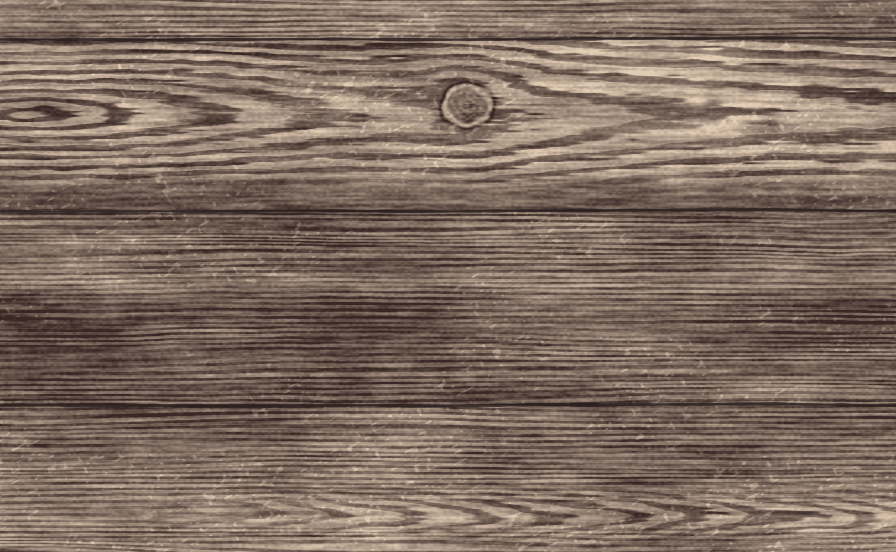
A WebGL 1 fragment shader for this texture:

```glsl
precision highp float;
// Four weathered horizontal wooden planks with raised grain, a large knot and worn patches.
uniform vec2 u_resolution;

const vec3 DARK = vec3(0.255, 0.188, 0.172);
const vec3 PALE = vec3(0.86, 0.775, 0.685);
const vec3 SEAM_COLOR = vec3(0.16, 0.12, 0.12);
const vec3 SEAMS = vec3(0.267, 0.619, 0.930);      // seam heights, bottom to top
const vec4 PLANK_TONE = vec4(0.40, 0.36, 0.55, 0.43);
const float SEAM_HALF_WIDTH = 0.0022;
const vec2 KNOT = vec2(0.847, 0.809);
const vec2 KNOT_RADIUS = vec2(0.047, 0.037);
const vec2 EYE = vec2(0.045, 0.793);               // centre of the long oval rings
const float ARCH_AXIS = 0.068;                     // height of the arches on the lowest plank
const float RING_COUNT = 56.0;
const float ARCH_COUNT = 62.0;
const float GRAIN_COUNT = 96.0;
const float FIBRE_COUNT = 150.0;
const float TAU = 6.28318;

float hash(vec2 p) {
  vec3 q = fract(vec3(p.xyx) * 0.1031);
  q += dot(q, q.yzx + 33.33);
  return fract((q.x + q.y) * q.z);
}

float noise(vec2 p) {
  vec2 i = floor(p), f = fract(p);
  f = f * f * (3.0 - 2.0 * f);
  return mix(mix(hash(i), hash(i + vec2(1.0, 0.0)), f.x),
             mix(hash(i + vec2(0.0, 1.0)), hash(i + 1.0), f.x), f.y);
}

float fbm(vec2 p) {
  float sum = 0.0, weight = 0.5;
  for (int i = 0; i < 4; i++) {
    sum += weight * noise(p);
    p = p * 2.03 + 17.3;
    weight *= 0.5;
  }
  return sum / 0.9375;
}

float spot(vec2 p, vec2 centre, vec2 size) {
  vec2 d = (p - centre) / size;
  return exp(-dot(d, d));
}

// Pale wood between thin dark growth lines
float growthLines(float field) {
  return smoothstep(-0.7, 0.3, cos(TAU * field));
}

// Long ovals that flow around the knot
float ringField(vec2 p) {
  vec2 d = (p - KNOT) * vec2(0.7, 1.0);
  float squeeze = 1.0 - 0.0021 / max(dot(d, d), 0.0021);
  float y = KNOT.y + d.y * squeeze - EYE.y;
  float reach = abs(p.x - EYE.x);
  float taper = 0.17 * reach / (1.0 + 0.9 * reach);
  y += 0.026 * (fbm(p * vec2(3.0, 7.0)) - 0.5);
  return RING_COUNT * sqrt(y * y + taper * taper);
}

// Nested arches that point along the plank
float archField(vec2 p) {
  float y = p.y - ARCH_AXIS + 0.018 * (noise(vec2(p.x * 3.0, 4.0)) - 0.5);
  float bend = 0.018 * (fbm(p * vec2(6.0, 16.0)) - 0.5);
  return ARCH_COUNT * (sqrt(y * y + 0.00018) + 0.12 * p.x + bend);
}

void main() {
  vec2 p = gl_FragCoord.xy / u_resolution.y;
  float pixel = 1.0 / u_resolution.y;
  vec3 above = step(SEAMS, vec3(p.y));
  float plank = above.x + above.y + above.z;
  float isLow = 1.0 - above.x, isMid = above.x - above.y, isKnotty = above.y - above.z;
  vec2 q = p + vec2(plank * 7.3, 0.0);
  float tone = dot(PLANK_TONE, vec4(isLow, isMid, isKnotty, above.z));
  float archBand = isLow * exp(-pow((p.y - ARCH_AXIS) / 0.042, 2.0)) * smoothstep(0.1, 0.8, p.x);

  // Continuous thin grain lines of uneven spacing and strength
  float wave = p.y + 0.016 * (fbm(q * vec2(1.7, 4.0)) - 0.5);
  float uneven = 1.5 * noise(vec2(q.x * 1.5, wave * 38.0));
  float grain = growthLines(wave * GRAIN_COUNT + uneven);
  float strength = 0.25 + 0.75 * noise(vec2(q.x * 3.5, wave * 60.0));
  float grainGain = mix(0.46, 0.12, isKnotty) * (1.0 - 0.7 * archBand);
  tone += grainGain * strength * (grain - 0.6);

  // Short broken fibres and grit
  float fibre = noise(vec2(q.x * 7.0, wave * FIBRE_COUNT));
  float hair = noise(vec2(q.x * 28.0, wave * FIBRE_COUNT * 1.7));
  float grit = noise(q * vec2(170.0, 260.0));
  tone += 0.30 * (fibre - 0.5) + 0.28 * (hair - 0.5) + 0.18 * (grit - 0.5);

  // Growth rings and arches with frayed edges
  float fray = 0.28 * (hair - 0.5) + 0.25 * (fibre - 0.5);
  float ringFade = smoothstep(0.64, 0.71, p.y) * (0.5 + 0.5 * noise(p * vec2(5.0, 30.0)));
  tone += isKnotty * ringFade * 0.68 * (growthLines(ringField(p) + fray) - 0.58);
  tone += archBand * (0.46 * (growthLines(archField(p) + fray) - 0.55) + 0.10);

  // Worn light areas and dark stains
  tone += 0.58 * (fbm(q * vec2(2.4, 7.0) + 3.1) - 0.5);
  tone += 0.22 * (fbm(q * vec2(12.0, 30.0)) - 0.5);
  tone -= isKnotty * 0.24 * (1.0 - smoothstep(0.64, 0.71, p.y));
  tone += isMid * 0.15 * exp(-pow((wave - 0.49) / 0.02, 2.0));
  tone -= isMid * 0.17 * (spot(p, vec2(0.08, 0.42), vec2(0.16, 0.06)) + spot(p, vec2(0.72, 0.41), vec2(0.22, 0.06)));
  tone -= isLow * 0.20 * spot(p, vec2(0.90, 0.19), vec2(0.09, 0.06));

  // Raised splinters, slanted across the grain
  vec2 slant = vec2(q.x + 0.6 * q.y, q.y - 0.5 * q.x);
  float splinter = smoothstep(0.76, 0.92, noise(slant * vec2(90.0, 150.0)));
  tone += 0.24 * splinter * smoothstep(0.4, 0.7, noise(q * vec2(6.0, 14.0)));

  // Knot with cracked heart, pale rim and dark outline
  vec2 k = (p - KNOT) / KNOT_RADIUS;
  float radius = length(k) + 0.22 * (noise(p * 45.0) - 0.5);
  float crack = smoothstep(0.62, 0.8, noise(k * vec2(2.0, 4.5) + 8.0));
  float heart = 0.44 + 0.05 * cos(radius * 22.0) + 0.35 * (grit - 0.5) - 0.28 * crack;
  heart += 0.28 * smoothstep(0.70, 0.85, radius);
  tone = mix(heart, tone, smoothstep(0.93, 1.03, radius));
  tone -= 0.34 * exp(-pow((radius - 1.04) / 0.09, 2.0));

  // Seams with soft shaded edges
  vec3 gaps = abs(p.y - SEAMS + 0.004 * (noise(vec2(p.x * 5.0, 2.0)) - 0.5));
  float gap = min(gaps.x, min(gaps.y, gaps.z));
  tone -= 0.14 * exp(-gap / 0.008);
  vec3 color = mix(DARK, PALE, clamp(tone, -0.06, 1.04));
  float ragged = SEAM_HALF_WIDTH * (0.6 + 0.8 * noise(vec2(p.x * 40.0, 5.0)));
  float seam = 1.0 - smoothstep(ragged - pixel * 0.5, ragged + pixel, gap);
  color = mix(color, SEAM_COLOR, seam * 0.85);
  gl_FragColor = vec4(color, 1.0);
}
```
